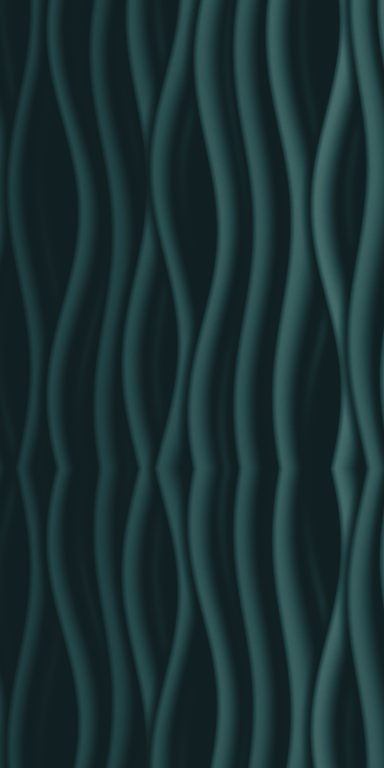
This pattern is drawn by a WebGL 2 fragment shader. Its source:

```glsl
#version 300 es
precision highp float;
// Dark teal wavy vertical folds with crisp left edges, mirrored about a horizontal seam.

#define RIDGES 11
#define SPACING 0.098
#define SEAM 0.39
#define WAVE_LENGTH 0.47
#define WAVE_SIZE 0.034
#define SHADOW_WIDTH 0.032
#define EDGE_BLUR 0.003
#define GRAIN 0.012
#define DARK_TEAL vec3(0.064, 0.121, 0.128)
#define MID_TEAL vec3(0.128, 0.262, 0.270)
#define PALE_TEAL vec3(0.235, 0.382, 0.380)

const float TAU = 6.2831853;

uniform vec2 u_resolution;
out vec4 fragColor;

float hash(float n) {
    n = fract((n + 7.3) * 0.1031);
    n *= n + 33.33;
    n *= n + n;
    return fract(n);
}

float hash2(vec2 p) {
    vec3 q = fract(p.xyx * 0.1031);
    q += dot(q, q.yzx + 33.33);
    return fract((q.x + q.y) * q.z);
}

float noise(vec2 p) {
    vec2 cell = floor(p), f = fract(p);
    f = f * f * (3.0 - 2.0 * f);
    return mix(mix(hash2(cell), hash2(cell + vec2(1, 0)), f.x),
               mix(hash2(cell + vec2(0, 1)), hash2(cell + vec2(1, 1)), f.x), f.y);
}

// Horizontal position of a ridge's left edge at height v from the seam.
float ridgeEdge(float id, float v) {
    float base = (id + 0.55 + 0.4 * (hash(id) - 0.5)) * SPACING;
    float flip = mod(id, 4.0) < 0.5 ? 0.5 : 0.0;
    float phase = 0.5 + flip + 0.2 * (hash(id + 20.0) - 0.5);
    float size = WAVE_SIZE * mix(0.7, 1.2, hash(id + 40.0));
    float drift = 0.03 * (noise(vec2(v * 3.0, id * 5.0 + 2.0)) - 0.5);
    return base + size * sin(TAU * (v / WAVE_LENGTH + phase)) + drift;
}

// Light across one ridge: quick rise, broad fall, then a faint inner fold.
float ridgeLight(float d, float id, float v, float x) {
    float vary = noise(vec2(v * 4.0, id * 3.0 + 50.0));
    float width = mix(0.052, 0.080, x) * mix(0.85, 1.2, vary);
    float rise = mix(0.4, 1.0, smoothstep(0.0, 0.014, d));
    float body = rise * (1.0 - smoothstep(0.2 * width, width, d));
    float foldAt = width + 0.012 + 0.025 * noise(vec2(v * 5.0, id * 7.0));
    float foldOffset = (d - foldAt) / 0.013;
    float fold = 0.28 * vary * exp(-foldOffset * foldOffset);
    float strength = mix(0.48, 1.0, smoothstep(0.0, 0.95, x));
    strength *= mix(0.88, 1.14, hash(id + 60.0));
    return strength * (body + fold);
}

void main() {
    vec2 uv = gl_FragCoord.xy / u_resolution;
    float v = abs(uv.y - SEAM);
    float blur = max(EDGE_BLUR, 0.75 / u_resolution.x);
    float light = 0.05;

    // Lay the ridges left to right; each shades and overlaps the one before.
    for (int i = -1; i < RIDGES; i++) {
        float id = float(i);
        float d = uv.x - ridgeEdge(id, v);
        light *= 1.0 - 0.85 * smoothstep(-SHADOW_WIDTH, 0.0, d);
        light = mix(light, ridgeLight(max(d, 0.0), id, v, uv.x), smoothstep(-blur, blur, d));
    }

    // Slightly stronger light towards the upper right, and a fine leathery grain.
    light *= 0.94 + 0.16 * uv.x * uv.y;
    float grain = noise(uv * vec2(200.0, 400.0)) - 0.5;
    light += GRAIN * grain * (1.0 + 3.0 * light);

    light = clamp(light, 0.0, 1.15);
    vec3 color = mix(DARK_TEAL, MID_TEAL, min(light * 2.0, 1.0));
    color = mix(color, PALE_TEAL, max(light * 2.0 - 1.0, 0.0));
    fragColor = vec4(color, 1.0);
}
```
